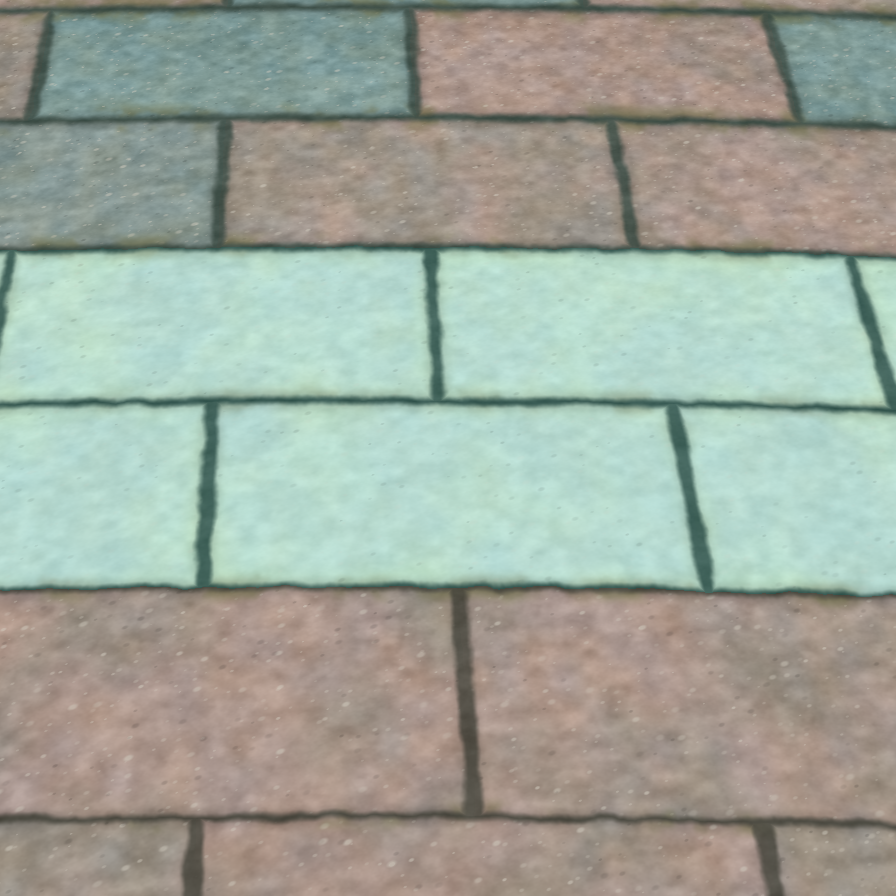
Reproduce this texture procedurally as a three.js fragment shader.

```glsl
varying vec2 vUv;

// Perspective of the paving
const float HORIZON = 1.543;        // distance of the horizon above the top edge
const float VANISH_X = 0.371;
const float BRICK_WIDTH = 0.257;    // per unit of depth
const float ROW_STEP = 0.04746;     // inverse depth per course
const float FIRST_ROW = 0.6448;     // inverse depth of course zero
const float BOW = 0.03;             // sag of the courses towards the sides

// Bond and joints
const float BOND_SHIFT = 0.215;
const float BOND_DRIFT = 0.009;
const float SEAM_HALF = 0.0036;
const float JOINT_HALF = 0.0041;    // per unit of depth
const float SOFTNESS = 0.0042;
const float MINT_FIRST = 2.0;
const float MINT_LAST = 3.0;

// Colours
const vec3 CLAY = vec3(0.635, 0.575, 0.535);
const vec3 CLAY_ROSE = vec3(0.665, 0.575, 0.535);
const vec3 CLAY_GREY = vec3(0.605, 0.580, 0.535);
const vec3 SLATE = vec3(0.490, 0.595, 0.580);
const vec3 MINT = vec3(0.715, 0.855, 0.820);
const vec3 MINT_EDGE = vec3(0.725, 0.860, 0.770);
const vec3 JOINT_EARTH = vec3(0.290, 0.285, 0.250);
const vec3 JOINT_TEAL = vec3(0.190, 0.325, 0.300);
const vec3 MOSS = vec3(0.480, 0.480, 0.310);
const vec3 FLECK = vec3(0.820, 0.800, 0.750);

float hash(vec2 p) {
  vec3 q = fract(vec3(p.xyx) * 0.1031);
  q += dot(q, q.yzx + 33.33);
  return fract((q.x + q.y) * q.z);
}

float noise(vec2 p) {
  vec2 i = floor(p), f = fract(p);
  f = f * f * (3.0 - 2.0 * f);
  return mix(mix(hash(i), hash(i + vec2(1.0, 0.0)), f.x),
             mix(hash(i + vec2(0.0, 1.0)), hash(i + 1.0), f.x), f.y);
}

float fbm(vec2 p) {
  float sum = 0.0, amp = 0.5;
  for (int i = 0; i < 4; i++) {
    sum += amp * noise(p);
    p = mat2(1.6, 1.2, -1.2, 1.6) * p + 17.3;
    amp *= 0.5;
  }
  return sum / 0.9375;
}

// Scattered oval grains, one candidate per cell
float flecks(vec2 p, float density) {
  vec2 id = floor(p);
  vec2 centre = 0.3 + 0.4 * vec2(hash(id + 3.1), hash(id + 8.7));
  vec2 d = fract(p) - centre;
  d.y += 0.35 * d.x;
  float radius = mix(0.12, 0.3, hash(id + 5.3));
  float grain = 1.0 - smoothstep(radius * 0.3, radius, length(d * vec2(0.9, 1.2)));
  return grain * step(hash(id + 21.0), density) * mix(0.4, 1.0, hash(id + 13.0));
}

void main() {
  // Project the canvas onto the ground: x in bricks, y in courses
  float bend = vUv.x - 0.4;
  float depth = 1.0 - vUv.y + HORIZON - BOW * bend * bend;
  vec2 ground = vec2((vUv.x - VANISH_X) / (BRICK_WIDTH * depth),
                     (FIRST_ROW - 1.0 / depth) / ROW_STEP);
  vec2 grainUv = ground * vec2(2.6, 1.0) + 40.0;

  // Running bond with ragged edges
  vec2 ragged = vec2(fbm(grainUv * 9.0), fbm(grainUv * 8.0 + 31.0)) - 0.5;
  vec2 laid = ground + ragged * vec2(0.016, 0.034);
  float row = floor(laid.y);
  laid.x -= BOND_SHIFT + BOND_DRIFT * row + 0.5 * mod(row, 2.0);
  vec2 brick = vec2(floor(laid.x), row);
  vec2 f = fract(laid);
  vec2 size = vec2(BRICK_WIDTH * depth, ROW_STEP * depth * depth);
  vec2 edge = min(f, 1.0 - f) * size;

  // Colour of each brick
  float mint = step(MINT_FIRST, row) * step(row, MINT_LAST);
  float period = 2.0 + mod(row, 2.0);
  float turn = mod(brick.x + row * (row - 1.0), period);
  float slate = step(row, MINT_FIRST - 0.5) * (1.0 - step(0.5, abs(turn - 1.0)));
  float tone = hash(brick + 71.0);
  float patches = fbm(grainUv * 2.2 + tone * 9.0);
  vec3 clay = mix(CLAY_GREY, CLAY_ROSE, clamp(tone + 2.4 * (patches - 0.5), 0.0, 1.0));
  clay = mix(CLAY, clay, 0.8);
  vec3 colour = mix(clay, SLATE, slate * mix(0.75, 1.0, step(row, 0.5)));
  float rim = 1.0 - smoothstep(0.0, 0.035, min(edge.x, edge.y));
  vec3 pale = mix(MINT, MINT_EDGE, clamp(rim * 0.7 + 2.0 * (patches - 0.45), 0.0, 1.0));
  colour = mix(colour, pale, mint);

  // Mottling, colour drift and grains
  float rough = mix(1.0, 0.6, mint);
  float fine = fbm(grainUv * vec2(11.0, 18.0) + vec2(0.0, 5.0 * ground.x));
  float drift = noise(grainUv * 7.0 + 90.0) - 0.5;
  colour += rough * (0.19 * (fine - 0.5) + 0.09 * (patches - 0.5));
  colour += rough * drift * vec3(0.025, -0.005, -0.04);
  vec2 scatter = grainUv * vec2(10.0, 14.0);
  float light = flecks(scatter, 0.22) + 0.7 * flecks(scatter * 1.7 + 7.0, 0.2);
  colour = mix(colour, FLECK, min(light, 1.0) * mix(0.55, 0.12, mint));
  float pits = flecks(scatter * 1.2 + 53.0, 0.12);
  colour *= 1.0 - pits * mix(0.13, 0.09, mint);

  // Moss and shade along the joints
  float nearSeam = 1.0 - smoothstep(0.004, 0.022, edge.y);
  float growth = smoothstep(0.5, 0.72, fbm(grainUv * 3.5 + 63.0));
  colour = mix(colour, MOSS, nearSeam * growth * 0.55 * (1.0 - 0.6 * mint));
  float shade = 1.0 - smoothstep(0.0, 0.016, min(edge.x * 0.8, edge.y));
  colour *= 1.0 - 0.16 * shade;

  // Narrow seams between courses, wider joints between bricks
  float wear = mix(0.7, 1.25, noise(grainUv * 5.0 + 11.0));
  float seam = 1.0 - smoothstep(-SOFTNESS, SOFTNESS, edge.y - SEAM_HALF * wear);
  float jointHalf = JOINT_HALF * depth * wear;
  float joint = 1.0 - smoothstep(-SOFTNESS, SOFTNESS, edge.x - jointHalf);
  vec3 gap = mix(JOINT_EARTH, JOINT_TEAL, max(mint, 0.5 * step(row, MINT_FIRST)));
  gap += 0.12 * (fine - 0.5);
  colour = mix(colour, gap, max(seam * 0.95, joint * 0.84));

  gl_FragColor = vec4(clamp(colour, 0.0, 1.0), 1.0);
}
```
